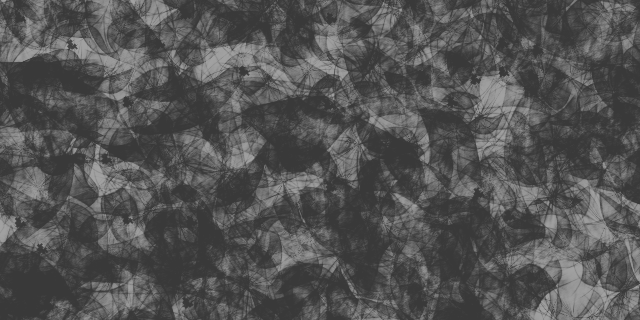
Reproduce this texture procedurally as a Shadertoy shader.

```glsl
// Smoky grey collage of torn, translucent membranes over pale paper.
// Curved shards, radial fibre fans and thin arcs are scattered in jittered cells
// at four scales; their ink adds up and absorbs light exponentially.

const vec3  PAPER        = vec3(0.635);
const vec3  SOOT         = vec3(0.222);
const float TAU          = 6.2831853;
const int   LAYERS       = 4;
const float FIRST_CELL   = 0.40;    // largest cell, in canvas heights
const float CELL_SHRINK  = 0.60;
const float LINE_WIDTH   = 0.0024;
const float EDGE_SOFT    = 0.0016;
const float LINE_INK     = 0.75;
const float FAN_INK      = 1.7;
const float CORE_INK     = 0.5;
const float SMOKE_AMOUNT = 0.5;
const float INK_GAIN     = 0.25;
const float INK_CONTRAST = 1.8;
const float CRUMB_CELL   = 0.09;
const float CRUMB_INK    = 3.0;

vec4 hash4(vec2 cell) {
    vec4 h = fract(cell.xyxy * vec4(0.1031, 0.1030, 0.0973, 0.1099));
    h += dot(h, h.wzxy + 33.33);
    return fract((h.xxyz + h.yzzw) * h.zywx);
}

// Layered, rotated sines: mottled smoke centred on zero
float smoke(vec2 p) {
    float sum = 0.0, amp = 0.4;
    p *= 9.0;
    for (int i = 0; i < 7; i++) {
        p = mat2(0.8, 0.6, -0.6, 0.8) * p * 1.9 + 1.7;
        sum += amp * sin(p.x + 1.6 * sin(p.y * 0.7 + sum * 2.0));
        amp *= 0.8;
    }
    return sum;
}

// Fan of fibres spreading from a dark core
float fan(vec2 q, vec4 h) {
    float r = length(q);
    float a = atan(q.y, q.x + 1e-5);
    float wave = sin(a * 8.0 + TAU * h.x + 3.0 * sin(a * 5.0 + TAU * h.y));
    float fibre = pow(0.5 + 0.5 * wave, 3.0);
    fibre *= 0.65 + 0.35 * sin(a * 31.0 + 4.0 * sin(a * 7.0 + TAU * h.z));
    float fade = max(1.0 - r / 0.75, 0.0);
    return FAN_INK * fibre * fade * sqrt(fade) + CORE_INK * exp(-5.0 * r) * fade;
}

// Three-sided membrane with bent sides; the sides run on as thin arcs
float shard(vec2 q, vec4 h, vec4 k, float soft, float lineWidth) {
    float d = -1.0, lines = 0.0;
    for (int i = 0; i < 3; i++) {
        float fi = float(i);
        float angle = TAU * (h.x + fi / 3.0) + 0.9 * sin(TAU * k.y + fi * 2.4);
        vec2 n = vec2(cos(angle), sin(angle));
        float along = dot(q, vec2(-n.y, n.x));
        float bend = 0.75 * sin(TAU * k.z + fi * 1.9) + 0.25;
        float inset = mix(0.18, 0.46, fract(k.w + fi * 0.37));
        float side = dot(q, n) - inset + bend * along * along;
        d = max(d, side);
        lines += exp(-side * side / (lineWidth * lineWidth));
    }
    float reach = 1.0 - smoothstep(0.6, 1.0, length(q));
    float body = (1.0 - smoothstep(-soft, soft, d)) * (0.5 + 0.6 * exp(8.0 * min(d, 0.0)));
    return reach * (mix(0.4, 1.6, k.x) * body + LINE_INK * lines);
}

// Sum of all stamps of one scale around a point
float stampLayer(vec2 p, float cell, float seed, float pixel) {
    vec2 g = p / cell + seed * vec2(7.31, 3.77);
    vec2 base = floor(g);
    float soft = (EDGE_SOFT + 0.5 * pixel) / cell;
    float lineWidth = max(LINE_WIDTH, 0.6 * pixel) / cell;
    float ink = 0.0;
    for (int y = -1; y <= 1; y++)
    for (int x = -1; x <= 1; x++) {
        vec2 id = base + vec2(x, y);
        vec4 h = hash4(id + seed * 19.0 + 5.0);
        vec4 k = hash4(id + seed * 31.0 + 71.0);
        vec2 q = g - id - mix(vec2(0.1), vec2(0.9), h.zw);
        if (dot(q, q) > 1.0) continue;
        vec2 focus = 0.22 * vec2(cos(TAU * h.y), sin(TAU * h.y));
        ink += shard(q, h, k, soft, lineWidth) + fan(q - focus, k);
    }
    return ink;
}

// Sparse blocky flecks, each made of two overlapping boxes
float crumbs(vec2 p, float pixel) {
    vec2 g = p / CRUMB_CELL;
    vec4 h = hash4(floor(g) + 211.0);
    vec2 q = fract(g) - mix(vec2(0.35), vec2(0.65), h.xy);
    q += 0.025 * sin(q.yx * 45.0 + TAU * h.z);
    vec2 a = abs(q) - vec2(0.08, 0.16);
    vec2 b = abs(q - vec2(0.13, -0.06)) - vec2(0.10, 0.07);
    float d = min(max(a.x, a.y), max(b.x, b.y));
    float soft = (EDGE_SOFT + 0.5 * pixel) / CRUMB_CELL;
    return step(0.8, h.w) * (1.0 - smoothstep(-soft, soft, d));
}

void mainImage(out vec4 fragColor, in vec2 fragCoord) {
    float pixel = 1.0 / iResolution.y;
    vec2 p = fragCoord * pixel;
    vec2 warped = p + 0.008 * sin(p.yx * vec2(17.0, 21.0) + 2.0 * sin(p * 11.0));

    // Gather ink from coarse to fine
    float ink = 0.0, cell = FIRST_CELL;
    for (int i = 0; i < LAYERS; i++) {
        ink += stampLayer(warped, cell, float(i) + 1.0, pixel);
        cell *= CELL_SHRINK;
    }
    ink *= max(1.0 + SMOKE_AMOUNT * smoke(p), 0.1);
    ink += CRUMB_INK * crumbs(p, pixel);

    // Absorption through the stacked membranes
    float light = exp(-INK_GAIN * pow(ink, INK_CONTRAST));
    fragColor = vec4(mix(SOOT, PAPER, light), 1.0);
}
```
